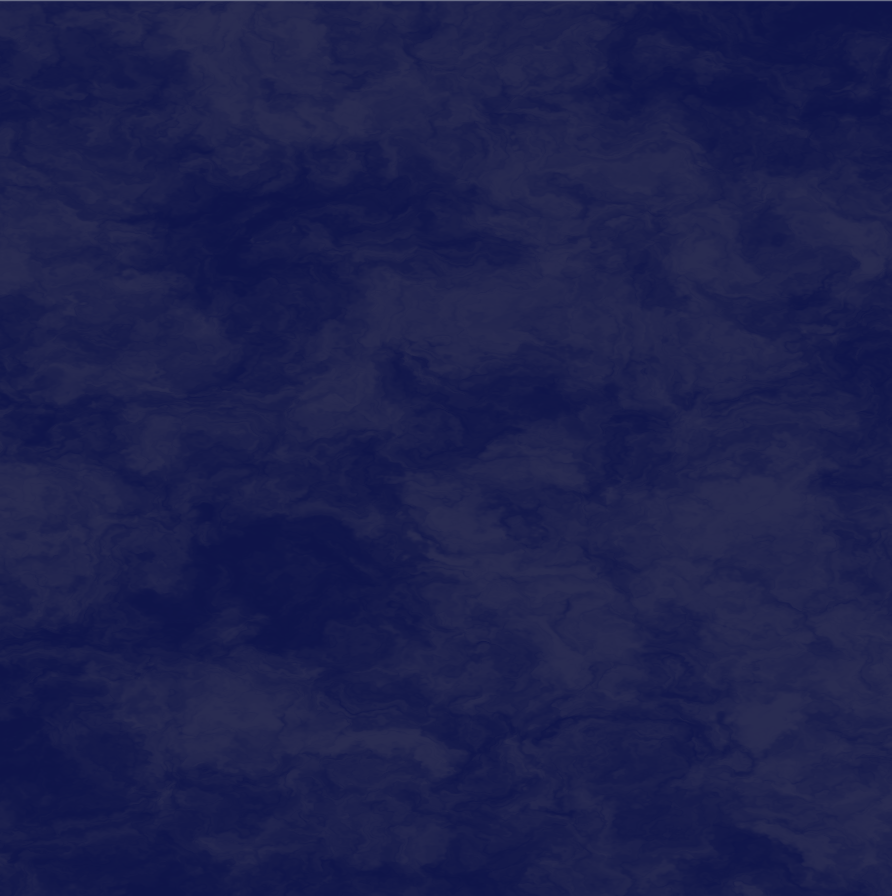
Write a WebGL 1 fragment shader that draws this texture.

```glsl
precision highp float;
// Dark navy crumpled surface: cloudy slate patches crossed by fine, mostly level creases.

uniform vec2 u_resolution;

const vec3 DEEP_NAVY = vec3(0.058, 0.080, 0.287);
const vec3 SLATE_BLUE = vec3(0.162, 0.172, 0.322);
const vec3 EDGE_GREY = vec3(0.42, 0.44, 0.54);
const float EDGE_WIDTH = 0.002;
const int CLOUD_OCTAVES = 6;
const int CREASE_OCTAVES = 4;

// Sine-free hash of a lattice point, 0 to 1
float hash(vec2 cell) {
  vec3 h = fract(vec3(cell.xyx) * 0.1031);
  h += dot(h, h.yzx + 33.33);
  return fract((h.x + h.y) * h.z);
}

// Smooth value noise
float valueNoise(vec2 p) {
  vec2 cell = floor(p);
  vec2 f = fract(p);
  vec2 s = f * f * f * (f * (f * 6.0 - 15.0) + 10.0);
  float bottom = mix(hash(cell), hash(cell + vec2(1.0, 0.0)), s.x);
  float top = mix(hash(cell + vec2(0.0, 1.0)), hash(cell + vec2(1.0)), s.x);
  return mix(bottom, top, s.y);
}

// Slight turn and doubling between octaves, so the lattice does not show
vec2 nextOctave(vec2 p) {
  return mat2(1.97, 0.42, -0.42, 1.97) * p + vec2(17.3, 9.1);
}

// Normalised cloud noise, mean near 0.5
float clouds(vec2 p, float gain) {
  float sum = 0.0;
  float total = 0.0;
  float weight = 1.0;
  for (int i = 0; i < CLOUD_OCTAVES; i++) {
    sum += weight * valueNoise(p);
    total += weight;
    weight *= gain;
    p = nextOctave(p);
  }
  return sum / total;
}

// Folded noise with dark valleys, mean near 0.35
float creases(vec2 p, float gain) {
  float sum = 0.0;
  float total = 0.0;
  float weight = 1.0;
  for (int i = 0; i < CREASE_OCTAVES; i++) {
    float fold = 2.0 * valueNoise(p) - 1.0;
    sum += weight * sqrt(fold * fold + 0.004);
    total += weight;
    weight *= gain;
    p = nextOctave(p);
  }
  return sum / total;
}

// Offset that bends the coordinates
vec2 warp(vec2 p, float gain) {
  return vec2(clouds(p + vec2(3.7, 41.2), gain),
              clouds(p + vec2(58.1, 12.6), gain)) - 0.5;
}

// Share of slate over navy, 0 to 1
float slateAmount(vec2 uv) {
  vec2 p = uv * vec2(3.4, 5.4) + vec2(5.0, 23.0);
  vec2 bend = warp(p * 2.0, 0.6);
  float patches = clouds(p + 0.7 * bend, 0.62);
  float folds = creases(p * 3.4 + 2.4 * bend + 40.0, 0.75);
  float grain = valueNoise(p * 19.0 + 9.0 * bend + 80.0);
  float amount = 0.37 + 1.7 * (patches - 0.5) + 1.05 * (folds - 0.35)
               + 0.16 * (grain - 0.5);
  return smoothstep(-0.15, 1.1, amount);
}

void main() {
  vec2 uv = gl_FragCoord.xy / u_resolution.y;
  vec3 color = mix(DEEP_NAVY, SLATE_BLUE, slateAmount(uv));

  // Thin pale line along the top border
  float edge = smoothstep(1.0 - EDGE_WIDTH, 1.0 - 0.4 * EDGE_WIDTH, uv.y);
  gl_FragColor = vec4(mix(color, EDGE_GREY, edge), 1.0);
}
```
